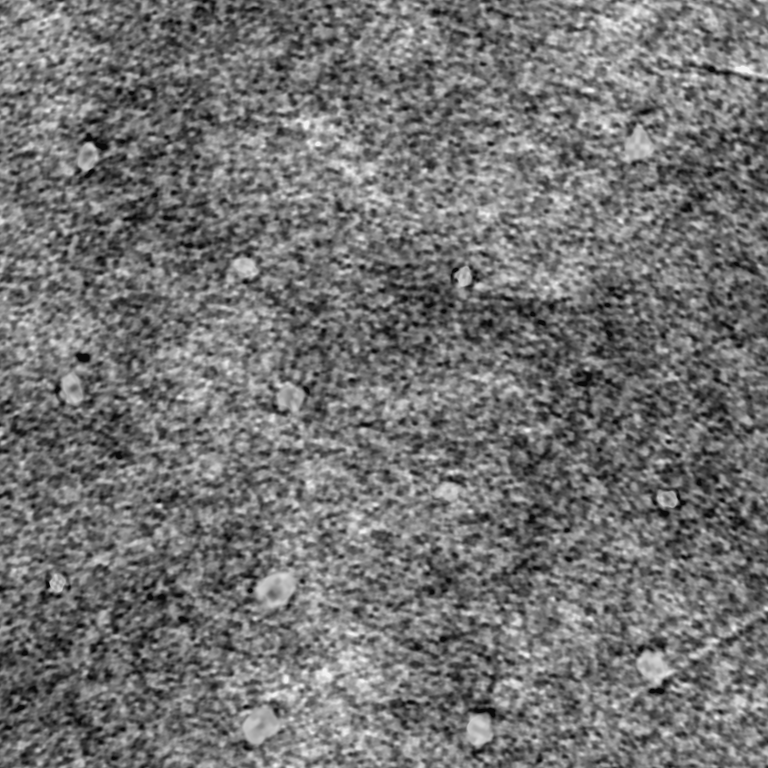
Give the GLSL for this texture, as a WebGL 2 fragment shader.

```glsl
#version 300 es
precision highp float;

uniform vec2 u_resolution;
out vec4 fragColor;

const float MEAN_GREY = 0.445;
const int CELL_COUNT = 13;
const int PIT_COUNT = 13;

float hash(vec2 cell, uint seed) {
    uvec2 q = uvec2(ivec2(cell));
    uint h = q.x * 1597334677u ^ q.y * 3812015801u ^ seed * 2798796415u;
    h = (h ^ (h >> 16)) * 2246822519u;
    h = (h ^ (h >> 13)) * 3266489917u;
    h ^= h >> 16;
    return float(h >> 8) / 16777216.0;
}

// Smooth value noise in -1..1
float noise(vec2 p, uint seed) {
    vec2 i = floor(p);
    vec2 f = fract(p);
    f = f * f * f * (f * (f * 6.0 - 15.0) + 10.0);
    float low = mix(hash(i, seed), hash(i + vec2(1, 0), seed), f.x);
    float high = mix(hash(i + vec2(0, 1), seed), hash(i + vec2(1, 1), seed), f.x);
    return 2.0 * mix(low, high, f.y) - 1.0;
}

vec2 rotate(vec2 p, float angle) {
    float c = cos(angle), s = sin(angle);
    return vec2(c * p.x + s * p.y, c * p.y - s * p.x);
}

float bell(float x, float width) {
    return exp(-x * x / (width * width));
}

// Broad cloudy shading
float clouds(vec2 p) {
    return 0.11 * noise(rotate(p, 0.4) * vec2(4.5, 6.0), 1u)
         + 0.08 * noise(rotate(p, -0.5) * vec2(9.0, 12.0), 2u)
         + 0.06 * noise(rotate(p, 0.2) * vec2(21.0, 27.0), 3u)
         + 0.05 * noise(rotate(p, -0.3) * vec2(46.0, 60.0), 4u);
}

// Fine fibrous grain, bent along a shallow arch
float grain(vec2 p) {
    vec2 bent = vec2(p.x, p.y + 0.2 * (p.x - 0.45) * (p.x - 0.45));
    return 0.19 * noise(rotate(bent, 0.25) * vec2(118.0, 165.0), 5u)
         + 0.18 * noise(rotate(bent, -0.3) * vec2(128.0, 178.0), 6u)
         + 0.08 * noise(rotate(bent, 0.7) * vec2(205.0, 225.0), 7u)
         + 0.09 * noise(bent * vec2(30.0, 150.0), 8u);
}

// Evenly spread positions, denser towards the bottom
vec2 scatter(float index, vec2 offset) {
    vec2 q = fract(offset + index * vec2(0.7549, 0.5698));
    return vec2(q.x, 0.03 + 0.85 * pow(q.y, 1.4));
}

// Pale ragged body with a darker core and a one-sided dark rim
float cellBody(float grey, vec2 p, float radius, float core, float tilt, uint seed) {
    vec2 q = rotate(p, tilt) / (radius * vec2(1.1, 0.9));
    float d = length(q) + 0.2 * noise(q * 1.8, seed);
    float side = 0.5 + 0.5 * sin(atan(q.y, q.x) * 2.0 + tilt);
    float body = 1.0 - smoothstep(0.68, 1.05, d);
    float pale = 0.77 + 0.13 * noise(q * 3.0, seed + 40u);
    pale -= core * bell(length(q - vec2(0.1, 0.05)), 0.42);
    grey -= 0.3 * side * bell(d - 1.2, 0.24);
    return mix(grey, pale, 0.9 * body);
}

// Small dark oval with a thin pale lower lip
float pit(vec2 p, float radius, float depth, float tilt) {
    vec2 q = rotate(p, tilt) / (radius * vec2(1.4, 0.9));
    float lip = bell(length(q + vec2(0.0, 0.9)) - 0.5, 0.4);
    return 0.14 * depth * lip - 0.42 * depth * bell(length(q), 0.85);
}

// Line with a dark and a pale flank, fading at its ends
float scratch(vec2 p, vec2 a, vec2 b, float width) {
    vec2 dir = normalize(b - a);
    float along = dot(p - a, dir);
    float across = dot(p - a, vec2(-dir.y, dir.x));
    across += 0.3 * width * noise(p * 60.0, 9u);
    float fade = smoothstep(0.0, 0.03, along)
               * (1.0 - smoothstep(-0.03, 0.0, along - length(b - a)));
    return fade * (bell(across - width, width) - bell(across + width, width));
}

void main() {
    vec2 p = gl_FragCoord.xy / u_resolution.y;
    float grey = MEAN_GREY + clouds(p) + grain(p);

    // Scratches
    grey += 0.32 * scratch(p, vec2(0.88, 0.925), vec2(1.02, 0.89), 0.004);
    grey += 0.2 * scratch(p, vec2(0.69, 0.905), vec2(0.79, 0.872), 0.004);
    grey += 0.18 * scratch(p, vec2(0.81, 0.08), vec2(1.05, 0.235), 0.005);

    // Dark pits
    for (int i = 0; i < PIT_COUNT; i++) {
        vec2 id = vec2(i, 7);
        float radius = mix(0.007, 0.012, hash(id, 11u));
        float depth = mix(0.5, 1.0, hash(id, 12u));
        grey += pit(p - scatter(float(i), vec2(0.58, 0.27)), radius, depth, hash(id, 13u) - 0.6);
    }

    // Pale cells
    for (int i = 0; i < CELL_COUNT; i++) {
        vec2 id = vec2(i, 3);
        float radius = mix(0.013, 0.025, hash(id, 21u));
        float core = 0.5 * hash(id, 22u);
        float tilt = 6.283 * hash(id, 23u);
        grey = cellBody(grey, p - scatter(float(i), vec2(0.32, 0.8)), radius, core, tilt, uint(i) + 50u);
    }

    fragColor = vec4(vec3(clamp(grey, 0.04, 0.95)), 1.0);
}
```
